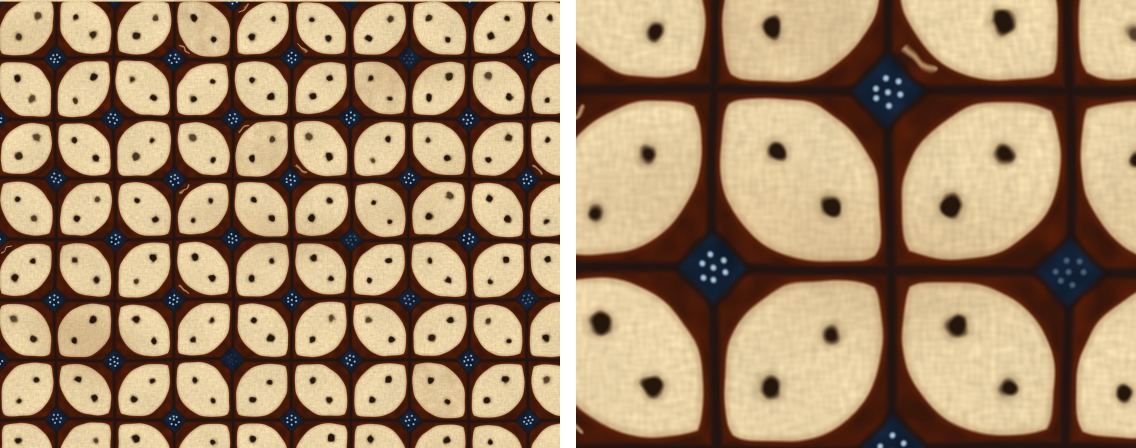
Left, the full canvas; right, a detail of the centre.
This pattern is drawn by a Shadertoy shader. Its source:

```glsl
// Batik cloth: cream petals with seed dots between dark lines and navy diamonds.

// Layout, in canvas heights
const vec2 PITCH = vec2(0.1317, 0.1347);
const vec2 ORIGIN = vec2(0.1240, 0.8697);
const float TOP_EDGE = 0.9965;
// Shapes, in cells
const float WARP = 0.06;
const float PETAL_HALF = 0.447;
const float PETAL_CORNER = 0.11;
const float ARC_SHIFT = 0.16;
const float ARC_REACH = 0.392;
const float EDGE_WOBBLE = 0.022;
const vec2 SEED_POS = vec2(0.155, -0.165);
const float SEED_SIZE = 0.05;
const float LINE_HALF = 0.026;
const float DIAMOND_REACH = 0.215;
const float BEAD_RING = 0.075;
const float BEAD_SIZE = 0.016;
const float CRACK_CHANCE = 0.16;
const float STAIN_CHANCE = 0.06;
// Colours
const vec3 CREAM = vec3(0.915, 0.83, 0.655);
const vec3 TAN = vec3(0.70, 0.55, 0.38);
const vec3 RUST = vec3(0.36, 0.12, 0.03);
const vec3 BROWN = vec3(0.22, 0.085, 0.04);
const vec3 INK = vec3(0.115, 0.075, 0.07);
const vec3 NAVY = vec3(0.07, 0.125, 0.205);
const vec3 BEAD = vec3(0.66, 0.76, 0.84);
const vec3 SEED = vec3(0.14, 0.085, 0.04);

vec2 hash2(vec2 p) {
    vec3 q = fract(p.xyx * vec3(0.1031, 0.1030, 0.0973));
    q += dot(q, q.yzx + 33.33);
    return fract((q.xx + q.yz) * q.zy);
}

float cornerGrad(vec2 cell, vec2 f, vec2 corner) {
    return dot(hash2(cell + corner) * 2.0 - 1.0, f - corner);
}

float gradNoise(vec2 p) {
    vec2 c = floor(p), f = p - c;
    vec2 u = f * f * f * (f * (f * 6.0 - 15.0) + 10.0);
    float low = mix(cornerGrad(c, f, vec2(0, 0)), cornerGrad(c, f, vec2(1, 0)), u.x);
    float high = mix(cornerGrad(c, f, vec2(0, 1)), cornerGrad(c, f, vec2(1, 1)), u.x);
    return mix(low, high, u.y);
}

float smoothMax(float a, float b, float k) {
    float h = max(k - abs(a - b), 0.0) / k;
    return max(a, b) + h * h * k * 0.25;
}

// Rounded square with two opposite corners cut by wide arcs
float petalDistance(vec2 q, vec2 vary) {
    vec2 b = abs(q) - PETAL_HALF - 0.012 * (vary.x - 0.5) + PETAL_CORNER;
    float box = length(max(b, 0.0)) + min(max(b.x, b.y), 0.0) - PETAL_CORNER;
    q = q.x + q.y < 0.0 ? -q : q;
    float reach = ARC_REACH + 0.04 * (vary.y - 0.5);
    float arc = length(q + ARC_SHIFT) - reach - ARC_SHIFT * sqrt(2.0);
    return smoothMax(box, arc, 0.04);
}

float segmentDistance(vec2 p, vec2 a, vec2 b) {
    vec2 ab = b - a;
    return length(p - a - ab * clamp(dot(p - a, ab) / dot(ab, ab), 0.0, 1.0));
}

float cover(float d, float soft) {
    return 1.0 - smoothstep(-soft, soft, d);
}

// Dyed ground: lines, diamonds, bead clusters and wax cracks
vec3 groundColor(vec2 g, float aa) {
    vec2 node = floor(g + 0.5), d = g - node, rnd = hash2(node + 71.0);
    float mottle = gradNoise(g * 7.0);
    vec3 col = mix(BROWN, RUST, clamp(0.3 + mottle, 0.0, 1.0));
    float line = min(abs(d.x), abs(d.y)) - LINE_HALF - 0.02 * mottle;
    col = mix(col, INK, 0.9 * cover(line, 0.022));
    if (mod(node.x + node.y, 2.0) > 0.5) return col;

    float diamond = (abs(d.x) + abs(d.y) - DIAMOND_REACH) * 0.707 + 0.02 * mottle;
    col = mix(col, INK, 0.8 * cover(diamond - 0.015, 0.02));
    col = mix(col, NAVY * (1.0 + 0.5 * mottle), cover(diamond + 0.015, 0.025));
    float beads = 1.0;
    for (int i = 0; i < 7; i++) {
        float angle = 6.2832 * (float(i) / 6.0 + rnd.x);
        vec2 pos = i == 0 ? vec2(0) : BEAD_RING * vec2(cos(angle), sin(angle));
        pos += 0.025 * (hash2(node * 7.0 + float(i)) - 0.5);
        beads = min(beads, length(d - pos) - BEAD_SIZE);
    }
    col = mix(col, BEAD, cover(beads, aa) * smoothstep(0.02, 0.25, rnd.y));
    vec2 k = vec2(d.x, rnd.x < 0.5 ? d.y : -d.y) + 0.04 * gradNoise(g * 9.0);
    float crack = segmentDistance(k, vec2(0.25, 0.10), vec2(0.10, 0.23)) - 0.011;
    return mix(col, TAN, cover(crack, aa) * step(1.0 - CRACK_CHANCE, rnd.y));
}

void mainImage(out vec4 fragColor, in vec2 fragCoord) {
    vec2 p = fragCoord / iResolution.y;
    float aa = max(0.8 / (iResolution.y * PITCH.y), 0.012);
    vec2 g = (p - ORIGIN) / PITCH;
    g += WARP * vec2(gradNoise(g * 0.6 + 5.0), gradNoise(g * 0.6 + 47.0));
    vec2 cell = floor(g), q = g - cell - 0.5, rnd = hash2(cell + 19.0);
    if (mod(cell.x + cell.y, 2.0) > 0.5) q.x = -q.x;

    // Cloth tone: weave, soft mottling and stained cells
    float weave = gradNoise(p * vec2(90, 240)) + gradNoise(p * vec2(240, 90));
    float stain = smoothstep(0.1, 0.6, gradNoise(p * vec2(2.5, 5.0) + 9.0));
    stain += step(1.0 - STAIN_CHANCE, rnd.x) * (0.4 + 0.7 * gradNoise(g * 5.0));
    vec3 cloth = CREAM * (1.0 + 0.05 * weave + 0.06 * gradNoise(g * 2.0));
    cloth = mix(cloth, TAN, 0.5 * clamp(stain, 0.0, 1.0));

    // Petal with a tan margin and two seeds
    vec2 wobble = vec2(gradNoise(g * 4.0), gradNoise(g * 4.0 + 31.0));
    float petal = petalDistance(q + EDGE_WOBBLE * wobble, rnd);
    vec3 inside = mix(cloth, TAN, 0.45 * smoothstep(-0.055, 0.0, petal));
    for (int i = 0; i < 2; i++) {
        vec2 r = hash2(cell * 3.0 + float(i) * 57.0 + 11.0);
        vec2 pos = SEED_POS * (i == 0 ? 1.0 : -1.0) + 0.07 * (r - 0.5);
        float size = SEED_SIZE * (0.75 + 0.5 * r.y);
        float seed = length(q - pos) - size + 0.03 * gradNoise(g * 13.0);
        inside = mix(inside, TAN * 0.85, 0.6 * cover(seed - 0.02, 0.04));
        inside = mix(inside, SEED, cover(seed, 0.02) * mix(0.65, 1.0, smoothstep(0.0, 0.3, r.x)));
    }

    // Ground, rust bleeding along the petals, then petals and top selvage
    vec3 col = groundColor(g, aa);
    col = mix(col, RUST, 0.75 * (1.0 - smoothstep(0.005, 0.04, petal)));
    col = mix(col, inside, cover(petal, aa));
    col = mix(col, cloth, smoothstep(-0.0015, 0.0015, p.y - TOP_EDGE));
    fragColor = vec4(col * (1.0 + 0.03 * weave), 1.0);
}
```
